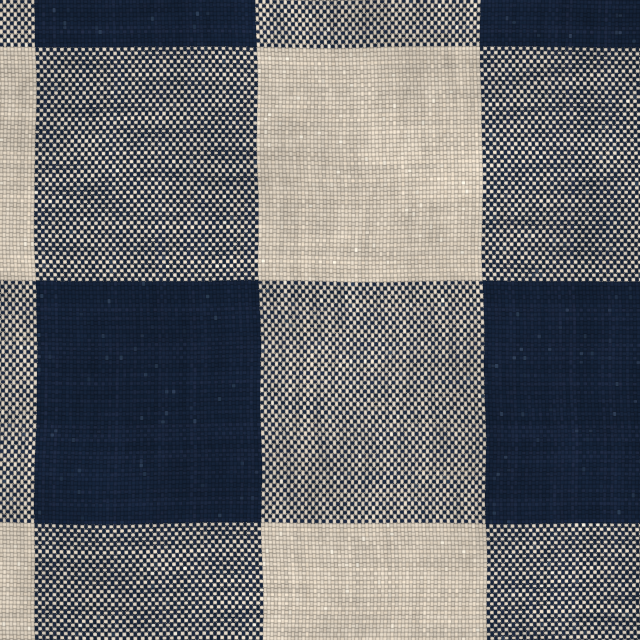
This texture is drawn by a Shadertoy shader. Its source:

```glsl
// Plain-woven linen in a large navy and cream buffalo check with slubby yarns.

const vec2 THREADS = vec2(180.0, 148.0);      // warp and weft yarns per canvas
const vec2 CHECK_PERIOD = vec2(0.701, 0.741); // one navy plus one cream band
const vec2 CHECK_START = vec2(0.055, 0.185);  // where a navy band begins
const vec2 NAVY_SHARE = vec2(0.500, 0.506);
const vec3 NAVY = vec3(0.080, 0.132, 0.212);
const vec3 INDIGO = vec3(0.170, 0.190, 0.290);
const vec3 CREAM = vec3(0.850, 0.808, 0.745);
const vec3 FLAX = vec3(0.760, 0.700, 0.620);

vec2 hash2(vec2 p) {
    vec3 q = fract(p.xyx * vec3(0.1031, 0.1030, 0.0973));
    q += dot(q, q.yzx + 33.33);
    return fract((q.xx + q.yz) * q.zy);
}

float cornerGradient(vec2 cell, vec2 corner, vec2 f) {
    float angle = 6.2832 * hash2(cell + corner).x;
    return dot(vec2(cos(angle), sin(angle)), f - corner);
}

// Gradient noise, roughly -0.7 to 0.7
float gradientNoise(vec2 p) {
    vec2 cell = floor(p), f = p - cell;
    vec2 w = f * f * f * (f * (f * 6.0 - 15.0) + 10.0);
    float low = mix(cornerGradient(cell, vec2(0, 0), f),
                    cornerGradient(cell, vec2(1, 0), f), w.x);
    float high = mix(cornerGradient(cell, vec2(0, 1), f),
                     cornerGradient(cell, vec2(1, 1), f), w.x);
    return mix(low, high, w.y);
}

// Slow drift of the yarns away from a perfect grid
vec2 relaxCloth(vec2 uv) {
    float lean = 0.012 * (uv.y - 0.5) * smoothstep(0.0, 0.4, uv.x);
    vec2 wobble = vec2(gradientNoise(uv * vec2(2.0, 7.0) + 11.3),
                       gradientNoise(uv * vec2(5.0, 2.0) + 37.7));
    return uv + vec2(lean, 0.0) + 0.005 * wobble;
}

// 1 inside a navy band, 0 inside a cream band
float navyBand(float position, float start, float period, float share) {
    return 1.0 - step(share, fract((position - start) / period));
}

// Thickness variation along one yarn
float slub(float id, float along, float seed) {
    return gradientNoise(vec2(along * 9.0 + seed, id * 0.37 + seed))
         + 0.6 * gradientNoise(vec2(along * 45.0, id * 0.71 + seed));
}

// Dyed colour of one yarn, with uneven tone and fibre grain
vec3 yarnColour(float navy, float id, float along, float thickness, float seed) {
    float dye = hash2(vec2(id, seed)).x;
    float fibre = gradientNoise(vec2(along * 210.0, id * 0.83 + seed));
    vec3 dark = mix(NAVY, INDIGO, clamp(0.3 * dye * dye + 0.35 * fibre, 0.0, 1.0));
    vec3 light = mix(CREAM, FLAX, clamp(0.35 * dye - 0.4 * fibre, 0.0, 1.0));
    return mix(light, dark, navy) * (1.0 + 0.12 * thickness + 0.10 * (dye - 0.5));
}

// Signed distance to a box with rounded corners
float roundedBox(vec2 p, vec2 halfSize, float radius) {
    vec2 q = abs(p) - halfSize + radius;
    return length(max(q, 0.0)) + min(max(q.x, q.y), 0.0) - radius;
}

vec3 weave(vec2 uv, float blur) {
    vec2 cloth = relaxCloth(uv);
    vec2 grid = cloth * THREADS;
    vec2 id = floor(grid);
    vec2 p = grid - id - 0.5;

    // Colour bands change only between whole yarns
    vec2 centre = (id + 0.5) / THREADS;
    float warpNavy = navyBand(centre.x, CHECK_START.x, CHECK_PERIOD.x, NAVY_SHARE.x);
    float weftNavy = navyBand(centre.y, CHECK_START.y, CHECK_PERIOD.y, NAVY_SHARE.y);
    float warpSlub = slub(id.x, cloth.y, 3.7);
    float weftSlub = slub(id.y, cloth.x, 58.2);
    vec3 warp = yarnColour(warpNavy, id.x, cloth.y, warpSlub, 3.7);
    vec3 weft = yarnColour(weftNavy, id.y, cloth.x, weftSlub, 58.2);

    // Over-one, under-one: the upper yarn shows as a rounded float
    bool warpOnTop = mod(id.x + id.y, 2.0) < 0.5;
    vec2 along = warpOnTop ? p.yx : p;
    vec3 upper = warpOnTop ? warp : weft;
    vec3 lower = warpOnTop ? weft : warp;
    float halfWidth = warpOnTop ? 0.45 + 0.09 * warpSlub : 0.38 + 0.12 * weftSlub;
    float edge = roundedBox(along, vec2(0.54, halfWidth), 0.32);
    float cover = smoothstep(blur, -blur, edge);
    float roundness = 1.06 - 0.8 * along.y * along.y - 0.35 * along.x * along.x;
    vec3 colour = mix(lower * 0.74, upper * roundness, cover);

    // Sparse pale lint and broad fading
    float lint = smoothstep(0.975, 1.0, hash2(id + 19.0).y);
    colour += 0.10 * lint * cover * vec3(0.8, 0.95, 1.0);
    return colour * (1.0 + 0.09 * gradientNoise(cloth * 6.0 + 71.0));
}

void mainImage(out vec4 fragColor, in vec2 fragCoord) {
    float blur = max(0.04, 0.5 * THREADS.x / iResolution.x);
    vec3 sum = vec3(0.0);
    for (int i = 0; i < 4; i++) { // 2 by 2 samples per pixel
        vec2 offset = vec2(i % 2, i / 2) * 0.5 - 0.25;
        sum += weave((fragCoord + offset) / iResolution.xy, blur);
    }
    fragColor = vec4(clamp(sum * 0.25, 0.0, 1.0), 1.0);
}
```
